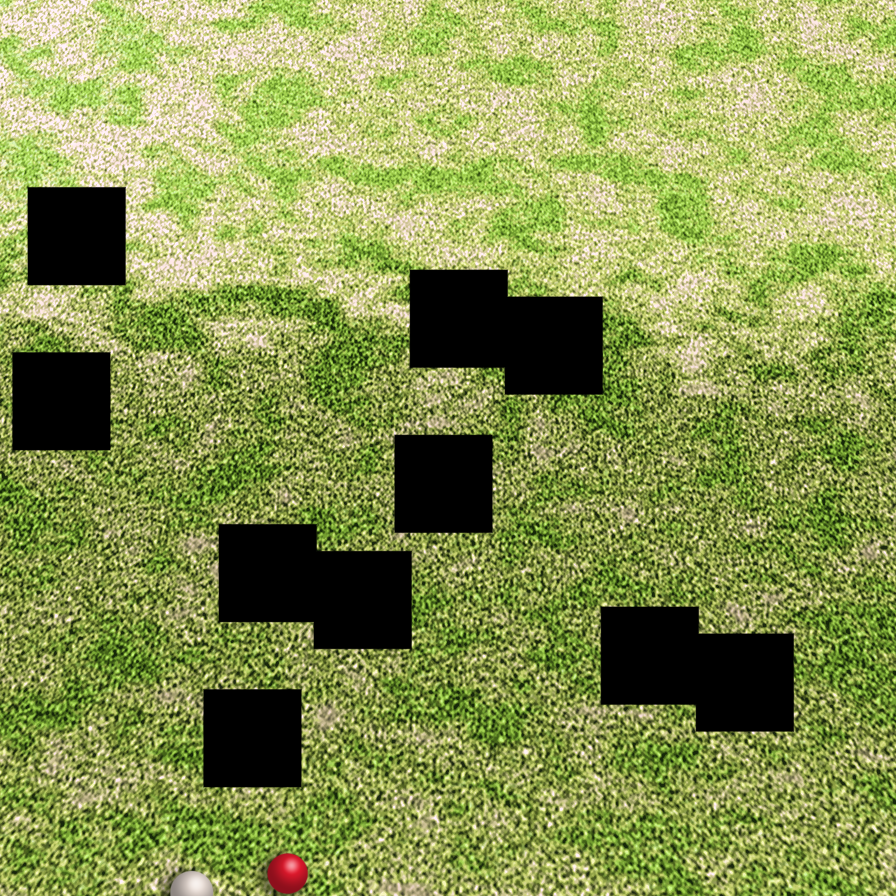
Reproduce this texture procedurally as a three.js fragment shader.

```glsl
varying vec2 vUv;

float hash(vec2 p) {
  vec3 q = fract(vec3(p.xyx) * 0.1031);
  q += dot(q, q.yzx + 33.33);
  return fract((q.x + q.y) * q.z);
}

vec2 gradient(vec2 cell) {
  float angle = 6.2832 * hash(cell + 400.0);
  return vec2(cos(angle), sin(angle));
}

float gradientNoise(vec2 p) {
  vec2 i = floor(p), f = fract(p);
  vec2 u = f * f * f * (f * (f * 6.0 - 15.0) + 10.0);
  vec2 e = vec2(1.0, 0.0);
  float low = mix(dot(gradient(i), f), dot(gradient(i + e), f - e), u.x);
  float high = mix(dot(gradient(i + e.yx), f - e.yx), dot(gradient(i + 1.0), f - 1.0), u.x);
  return mix(low, high, u.y);
}

// Short strokes crossing at several angles
float bladeNoise(vec2 p) {
  float sum = 0.0;
  for (int i = 0; i < 3; i++) {
    float a = float(i) * 0.75 - 0.75;
    vec2 q = mat2(cos(a), sin(a), -sin(a), cos(a)) * p;
    sum += gradientNoise(q * vec2(230.0, 125.0) + float(i) * 37.3);
  }
  return sum;
}

vec3 grassRamp(float t) {
  vec3 c = mix(vec3(0.10, 0.15, 0.05), vec3(0.32, 0.38, 0.13), smoothstep(0.0, 0.26, t));
  c = mix(c, vec3(0.55, 0.62, 0.26), smoothstep(0.26, 0.5, t));
  c = mix(c, vec3(0.78, 0.82, 0.43), smoothstep(0.5, 0.75, t));
  return mix(c, vec3(0.97, 0.97, 0.72), smoothstep(0.75, 1.05, t));
}

vec3 lawn(vec2 uv) {
  // Features shrink with distance toward the top
  vec2 ground = vec2((uv.x - 0.5) * (1.0 + 0.7 * uv.y), uv.y + 0.4 * uv.y * uv.y);
  float patches = gradientNoise(ground * vec2(7.0, 13.0) + 3.7);
  float clumps = gradientNoise(ground * vec2(24.0, 38.0) + 11.2);
  float tufts = gradientNoise(ground * vec2(62.0, 80.0) + 5.1);
  float blades = bladeNoise(ground);

  // Sunlit far slope above a shaded foreground
  float sun = smoothstep(0.56, 0.74, uv.y + 0.05 * (uv.x - 0.5) + 0.13 * patches + 0.08 * clumps);
  float tone = mix(0.45, 0.74, sun) + blades * mix(0.55, 0.42, sun);
  tone += 0.13 * patches + 0.16 * clumps + 0.15 * tufts;
  tone += 0.07 * (1.0 - smoothstep(0.0, 0.25, uv.y));
  float glare = 1.0 - smoothstep(0.0, 0.6, length(uv - vec2(0.0, 1.0)));
  tone += 0.12 * glare;

  // Dry straw, lush growth and bare soil
  vec3 color = grassRamp(tone);
  float straw = gradientNoise(ground * vec2(130.0, 150.0) + 71.0);
  float dry = smoothstep(-0.05, 0.4, patches * 0.6 + clumps * 0.5 + straw * 0.8 + glare * 0.3);
  color *= mix(vec3(1.0), vec3(1.07, 0.98, 1.38), dry);
  float lush = smoothstep(0.0, 0.4, -patches - 0.6 * clumps + 0.5 * straw);
  color *= mix(vec3(1.0), vec3(0.82, 1.0, 0.72), lush);
  float soil = smoothstep(0.3, 0.55, patches * 0.7 + clumps * 0.7) * (1.0 - 0.6 * sun);
  return mix(color, vec3(0.66, 0.59, 0.49) * (0.75 + 0.5 * tone), 0.6 * soil);
}

float coverage(float dist) {
  return 1.0 - smoothstep(-0.001, 0.001, dist);
}

// Ball with a contact shadow and a soft highlight
vec3 addBall(vec3 base, vec2 uv, vec2 center, float radius, vec3 tint) {
  vec2 p = (uv - center) / radius;
  base *= 1.0 - 0.5 * (1.0 - smoothstep(0.8, 1.5, length(p + vec2(0.25, 0.1))));
  float shade = 1.0 - 0.4 * smoothstep(0.1, 1.2, length(p - vec2(0.25, 0.35)));
  float shine = 1.0 - smoothstep(0.0, 0.5, length(p - vec2(0.2, 0.4)));
  vec3 ball = mix(tint * shade, vec3(1.0), 0.55 * shine);
  return mix(base, ball, coverage((length(p) - 1.0) * radius));
}

// Seven spread squares, three of them with a touching neighbour
float squareMask(vec2 uv) {
  float mask = 0.0;
  for (int i = 0; i < 10; i++) {
    float neighbour = step(6.5, float(i));
    float site = float(i) - 4.0 * neighbour;
    vec2 spread = fract(0.5 + site * vec2(0.7549, 0.5698));
    vec2 center = vec2(0.06, 0.13) + vec2(0.87, 0.66) * spread;
    vec2 d = abs(uv - center - neighbour * vec2(0.106, -0.03)) - 0.0547;
    mask = max(mask, coverage(max(d.x, d.y)));
  }
  return mask;
}

void main() {
  vec3 color = lawn(vUv);
  color = addBall(color, vUv, vec2(0.214, 0.004), 0.024, vec3(0.93, 0.88, 0.85));
  color = addBall(color, vUv, vec2(0.321, 0.025), 0.0225, vec3(0.92, 0.10, 0.18));
  color = mix(color, vec3(0.0), squareMask(vUv));
  gl_FragColor = vec4(clamp(color, 0.0, 1.0), 1.0);
}
```
